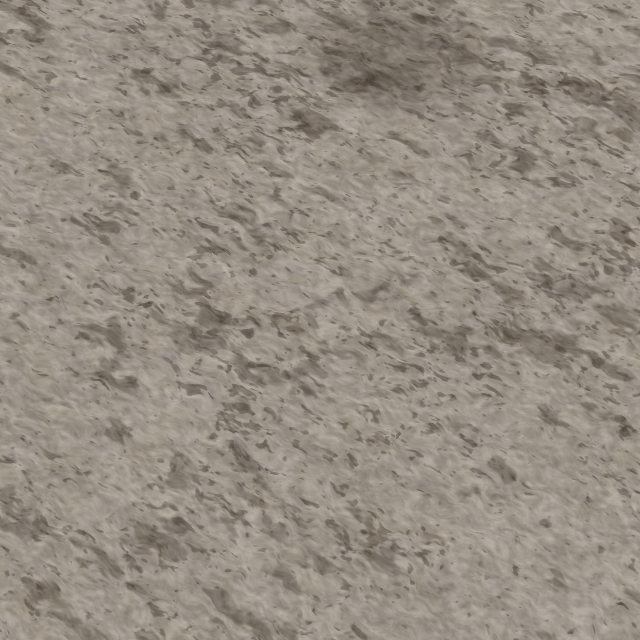
A WebGL 2 fragment shader for this texture:

```glsl
#version 300 es
precision highp float;
// Weathered grey-beige stone with slanted pits, blotches and a dark stain.

#define LIGHT vec3(0.618, 0.586, 0.544)
#define DARK vec3(0.345, 0.305, 0.268)
#define SLANT 0.62
#define TILT 0.28
#define GRAIN 0.21
#define MOTTLE 0.09
#define PIT_DEPTH 0.58
#define BLOTCH_DEPTH 0.46
#define STAIN_DEPTH 0.60
#define STAIN_POS vec2(0.625, 0.915)

uniform vec2 u_resolution;
out vec4 fragColor;

float hash(vec2 cell) {
    uvec2 q = uvec2(ivec2(cell)) * uvec2(1597u, 3571u);
    uint h = (q.x ^ (q.y << 7)) * 747796u + q.y * 2891u;
    h = (h ^ (h >> 15)) * 277803u;
    h = (h ^ (h >> 13)) * 668265u;
    h ^= h >> 16;
    return float(h & 65535u) / 65535.0;
}

float noise(vec2 p) {
    vec2 i = floor(p), f = fract(p);
    f = f * f * (3.0 - 2.0 * f);
    return mix(mix(hash(i), hash(i + vec2(1, 0)), f.x),
               mix(hash(i + vec2(0, 1)), hash(i + vec2(1, 1)), f.x), f.y);
}

float fbm(vec2 p, int octaves) {
    float sum = 0.0, total = 0.0, weight = 0.5;
    for (int i = 0; i < octaves; i++) {
        sum += weight * noise(p);
        total += weight;
        weight *= 0.5;
        p = mat2(0.96, 0.28, -0.28, 0.96) * p * 2.03 + 17.3;
    }
    return sum / total;
}

float segmentDistance(vec2 p, vec2 a, vec2 b) {
    vec2 ab = b - a;
    return length(p - a - ab * clamp(dot(p - a, ab) / dot(ab, ab), 0.0, 1.0));
}

void main() {
    vec2 uv = gl_FragCoord.xy / u_resolution;

    // Receding ground: features flatten towards the top, and run down-right.
    vec2 ground = vec2(uv.x, uv.y + TILT * uv.y * uv.y);
    float c = cos(SLANT), s = sin(SLANT);
    vec2 grainDir = vec2(c * ground.x - s * ground.y, s * ground.x + c * ground.y);
    vec2 wobble = vec2(noise(ground * 38.0), noise(ground * 38.0 + 91.0)) - 0.5;
    vec2 p = grainDir + 0.012 * wobble;

    // Broad mottling decides where the pits gather.
    float broad = fbm(ground * 5.0 + 3.0, 3);
    float cluster = fbm(p * vec2(9.0, 13.0) + 40.0, 2);
    float gather = 0.26 * (broad - 0.5) + 0.22 * (cluster - 0.5);

    // Small elongated pits, finer flecks, and larger ragged blotches.
    float pits = smoothstep(0.64, 0.80, fbm(p * vec2(44.0, 84.0) + 7.0, 3) + gather);
    float flecks = smoothstep(0.72, 0.88, fbm(p * vec2(75.0, 125.0) + 63.0, 2) + 0.6 * gather);
    float blotches = smoothstep(0.60, 0.74, fbm(p * vec2(17.0, 36.0) + 25.0, 4) + 0.7 * gather);

    // Faint broken vein across the middle.
    vec2 veinPoint = uv + 0.03 * wobble;
    float veinDist = min(segmentDistance(veinPoint, vec2(0.43, 0.50), vec2(0.55, 0.54)),
                         segmentDistance(veinPoint, vec2(0.55, 0.54), vec2(0.65, 0.56)));
    float vein = (1.0 - smoothstep(0.002, 0.012, veinDist))
               * smoothstep(0.35, 0.65, noise(p * 60.0 + 11.0));

    // Soft stain, densest along its lower left, with a dark hollow.
    vec2 fromStain = uv - STAIN_POS + 0.014 * wobble;
    float rim = length(fromStain / vec2(0.175, 0.110));
    float stain = (1.0 - smoothstep(0.35, 1.05, rim))
                * (0.72 - 2.2 * fromStain.y - 0.8 * fromStain.x)
                * (0.70 + 0.60 * fbm(p * 22.0, 3));
    vec2 fromHollow = uv - STAIN_POS + vec2(0.050, 0.040) + 0.030 * wobble;
    float hollow = 1.0 - smoothstep(0.35, 1.1, length(fromHollow / vec2(0.060, 0.018)));

    // Combine the layers so that overlaps deepen without clipping.
    float clear = (1.0 - PIT_DEPTH * pits) * (1.0 - 0.55 * flecks)
                * (1.0 - BLOTCH_DEPTH * blotches) * (1.0 - 0.40 * vein)
                * (1.0 - clamp(STAIN_DEPTH * stain, 0.0, 0.8)) * (1.0 - 0.50 * hollow);
    vec3 color = mix(DARK, LIGHT, clear);

    // Fine surface grain, mottling and a slight warm-cool drift.
    float grain = fbm(p * vec2(75.0, 135.0) + 120.0, 3) - 0.5;
    color += GRAIN * grain + MOTTLE * (fbm(p * vec2(14.0, 24.0) + 77.0, 3) - 0.5);
    color += vec3(0.010, 0.0, -0.024) * (fbm(p * vec2(26.0, 40.0) + 150.0, 2) - 0.5);
    color -= 0.06 * hollow * noise(p * 70.0 + 5.0);

    fragColor = vec4(clamp(color, 0.0, 1.0), 1.0);
}
```
